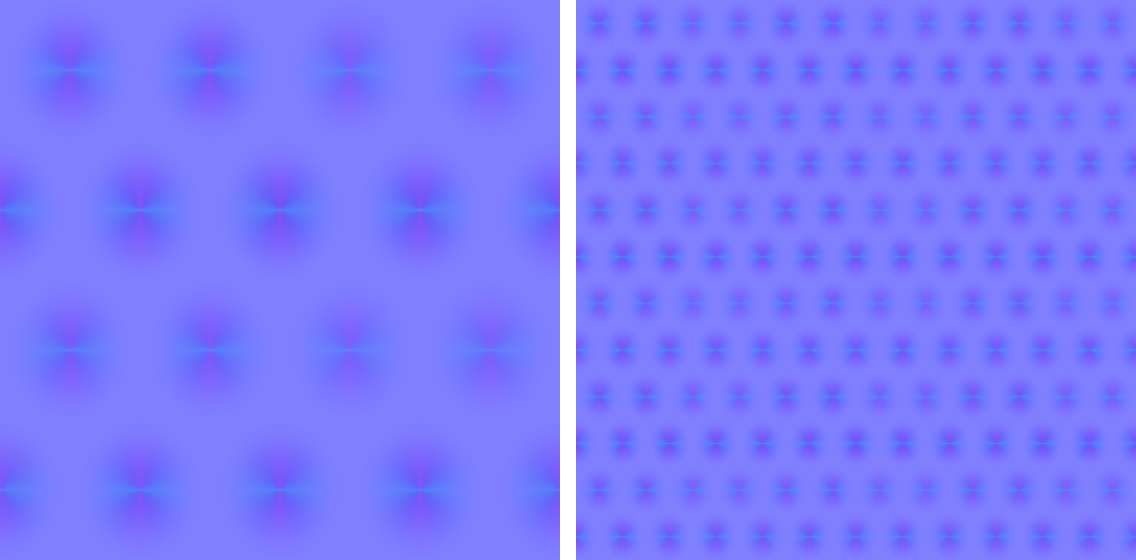
Left, the tile; right, the same tile 3 across and 3 down.
A WebGL 1 fragment shader for this texture map:

```glsl
precision highp float;
// Tangent-space normal map of soft pinched dimples in a staggered 4 by 4 grid.
// Each dimple tilts the normal by the absolute direction from its centre,
// fading out over an ellipse; its depth varies from one repeat to the next.

uniform vec2 u_resolution;

const float TAU = 6.2831853;
const float REPEATS = 4.0;               // dimples across and down (even)
const vec2 REACH = vec2(0.47, 0.53);     // fade radii in cells
const vec2 SLOPE = vec2(0.37, 0.39);     // steepest tilt along x and y
const float CORE = 0.012;                // softening of the centre in cells
const float EVEN_DEPTH = 0.95;
const float ODD_DEPTH = 0.79;
const float COLUMN_SWING = 0.12;         // depth change along odd rows
const float ROW_SWING = 0.06;            // depth change between rows
const float JITTER = 0.06;               // random depth change

float hash(vec2 p) {
  return fract(sin(dot(p, vec2(127.1, 311.7))) * 437.585);
}

// Depth of one dimple; the cell index wraps so that the tile repeats.
float dimpleDepth(vec2 cell, float odd) {
  vec2 id = mod(cell, REPEATS);
  vec2 phase = TAU * (id + vec2(0.5 * odd, 0.5)) / REPEATS;
  float depth = mix(EVEN_DEPTH, ODD_DEPTH, odd);
  depth += odd * COLUMN_SWING * sin(phase.x);
  depth -= ROW_SWING * sin(phase.y);
  return depth + JITTER * (hash(id) - 0.5);
}

// Tilt caused by the nearest dimple of one row.
vec2 rowTilt(vec2 p, float row) {
  float odd = mod(row, 2.0);
  float column = floor(p.x - 0.5 * odd + 0.5);
  vec2 offset = p - vec2(column + 0.5 * odd, row + 0.5);
  float fade = 1.0 - smoothstep(0.0, 1.0, length(offset / REACH));
  vec2 direction = abs(offset) / sqrt(dot(offset, offset) + CORE * CORE);
  return direction * fade * dimpleDepth(vec2(column, row), odd);
}

void main() {
  vec2 p = gl_FragCoord.xy / u_resolution * REPEATS;

  // Neighbouring rows overlap slightly.
  vec2 tilt = vec2(0.0);
  for (int i = -1; i <= 1; i++) {
    tilt += rowTilt(p, floor(p.y) + float(i));
  }

  // Encode the unit normal as a colour.
  vec3 normal = normalize(vec3(-SLOPE * tilt, 1.0));
  gl_FragColor = vec4(0.5 + 0.5 * normal, 1.0);
}
```
